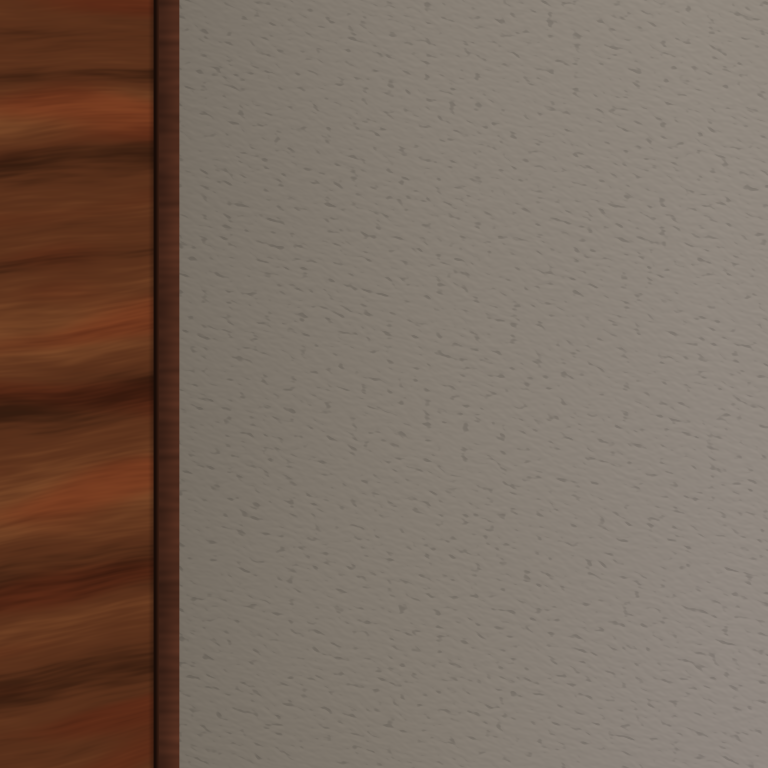
This texture is drawn by a Shadertoy shader. Its source:

```glsl
#define PANEL_EDGE 0.2
#define GROOVE_END 0.207
#define TRIM_EDGE 0.2335
#define GRAIN_STRENGTH 0.34
#define DENT_SCALE vec2(62.0, 125.0)
#define DENT_DEPTH 0.105
#define RELIEF 0.045
#define WOOD_DARK vec3(0.205, 0.108, 0.058)
#define WOOD_MID vec3(0.345, 0.188, 0.105)
#define WOOD_LIGHT vec3(0.475, 0.285, 0.160)
#define WALL_SHADE vec3(0.445, 0.415, 0.375)
#define WALL_LIT vec3(0.560, 0.527, 0.488)

vec2 hashGradient(vec2 cell) {
    vec3 p = fract(vec3(cell.xyx) * vec3(0.1031, 0.1030, 0.0973));
    p += dot(p, p.yzx + 33.33);
    float angle = 6.2832 * fract((p.x + p.y) * p.z);
    return vec2(cos(angle), sin(angle));
}

// Gradient noise, roughly -0.7 to 0.7
float noise(vec2 p) {
    vec2 i = floor(p), f = fract(p);
    vec2 u = f * f * f * (f * (f * 6.0 - 15.0) + 10.0);
    float a = dot(hashGradient(i), f);
    float b = dot(hashGradient(i + vec2(1, 0)), f - vec2(1, 0));
    float c = dot(hashGradient(i + vec2(0, 1)), f - vec2(0, 1));
    float d = dot(hashGradient(i + vec2(1, 1)), f - vec2(1, 1));
    return mix(mix(a, b, u.x), mix(c, d, u.x), u.y);
}

float fbm(vec2 p) {
    float sum = 0.0, amp = 0.5;
    for (int i = 0; i < 4; i++) {
        sum += amp * noise(p);
        p = p * 2.03 + 17.3;
        amp *= 0.55;
    }
    return sum;
}

vec3 woodRamp(float tone) {
    vec3 low = mix(WOOD_DARK, WOOD_MID, smoothstep(0.0, 0.5, tone));
    return mix(low, WOOD_LIGHT, smoothstep(0.45, 1.0, tone));
}

// Broad figure: height, half width, brightness change
float woodBands(float y) {
    const vec3 bands[12] = vec3[12](
        vec3(0.965, 0.018, -0.12), vec3(0.903, 0.014, -0.30),
        vec3(0.850, 0.030, 0.32), vec3(0.793, 0.022, -0.38),
        vec3(0.662, 0.012, -0.25), vec3(0.575, 0.055, 0.24),
        vec3(0.478, 0.027, -0.46), vec3(0.355, 0.050, 0.30),
        vec3(0.252, 0.035, -0.30), vec3(0.190, 0.025, 0.14),
        vec3(0.118, 0.027, -0.36), vec3(0.030, 0.030, -0.10));
    float tone = 0.53;
    for (int i = 0; i < 12; i++) {
        float d = (y - bands[i].x) / bands[i].y;
        tone += bands[i].z * exp(-d * d);
    }
    return tone;
}

vec3 woodPanel(vec2 uv) {
    // Grain climbs to the right, more steeply near the bottom
    float slope = mix(0.23, 0.04, uv.y);
    float y = uv.y - slope * (uv.x - 0.1);
    y += 0.012 * noise(vec2(uv.x * 7.0, y * 9.0));
    float streaks = fbm(vec2(uv.x * 5.0, y * 42.0));
    float fibres = noise(vec2(uv.x * 16.0, y * 210.0));
    float tone = woodBands(y) + GRAIN_STRENGTH * streaks + 0.13 * fibres;
    vec3 col = woodRamp(clamp(tone, 0.0, 1.0));
    // Uneven reddish stain
    float red = smoothstep(0.0, 0.4, noise(vec2(uv.x * 3.0, y * 19.0 + 4.0)));
    return col * mix(vec3(1), vec3(1.02, 0.87, 0.84), red);
}

vec3 woodTrim(vec2 uv) {
    float ribs = noise(vec2(uv.x * 18.0, uv.y * 115.0));
    float patches = noise(vec2(3.0, uv.y * 11.0));
    vec3 col = vec3(0.282, 0.157, 0.107) * (1.0 + 0.22 * ribs + 0.20 * patches);
    return col * mix(0.82, 1.06, smoothstep(GROOVE_END, TRIM_EDGE, uv.x));
}

float plaster(vec2 uv) {
    vec2 p = uv + 0.004 * vec2(noise(uv * 23.0), noise(uv * 23.0 + 9.0));
    p.y += 0.28 * p.x;
    return noise(p * DENT_SCALE) + 0.45 * noise(p * DENT_SCALE * 1.9 + 31.0);
}

vec3 wall(vec2 uv) {
    float across = (uv.x - TRIM_EDGE) / (1.0 - TRIM_EDGE);
    float light = 0.13 + 0.92 * pow(max(across, 0.0), 0.72);
    light += 0.12 * (uv.y - 0.5) + 0.06 * noise(uv * 3.0);
    vec3 col = mix(WALL_SHADE, WALL_LIT, clamp(light, 0.0, 1.0));
    col.b += 0.012 * smoothstep(0.5, 1.0, uv.x) * (1.0 - uv.y);
    // Shallow dents with a lit lower rim
    float h = plaster(uv);
    float rim = h - plaster(uv + vec2(0.0007, 0.0024));
    float dents = smoothstep(0.24, 0.62, h);
    return col * (1.006 - DENT_DEPTH * dents - RELIEF * rim);
}

void mainImage(out vec4 fragColor, in vec2 fragCoord) {
    vec2 uv = fragCoord / iResolution.xy;
    float aa = 0.75 / iResolution.x;

    // Panel, groove, trim and wall from left to right
    vec3 col = woodPanel(uv);
    col *= 1.0 - 0.25 * smoothstep(PANEL_EDGE - 0.008, PANEL_EDGE, uv.x);
    vec3 groove = mix(vec3(0.095, 0.047, 0.028), vec3(0.20, 0.105, 0.065),
                      smoothstep(PANEL_EDGE + 0.002, GROOVE_END, uv.x));
    col = mix(col, groove, smoothstep(-aa, aa, uv.x - PANEL_EDGE));
    col = mix(col, woodTrim(uv), smoothstep(-aa, aa, uv.x - GROOVE_END));
    col = mix(col, wall(uv), smoothstep(-aa, aa, uv.x - TRIM_EDGE));
    fragColor = vec4(col, 1.0);
}
```
